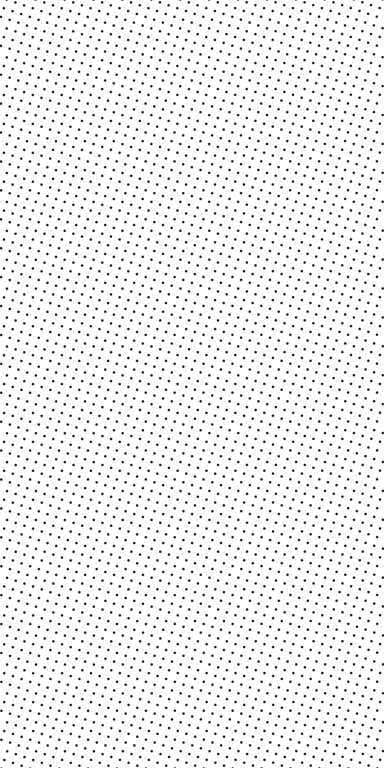
Reproduce this pattern procedurally as a Shadertoy shader.

```glsl
// Fine grid of small dark dots on white, tilted clockwise.

mat2 rotation(float angle) {
    float c = cos(angle), s = sin(angle);
    return mat2(c, s, -s, c);
}

void mainImage(out vec4 fragColor, in vec2 fragCoord) {
    // Forty-two dot spacings span the canvas width
    float cellsPerPixel = 42.0 / iResolution.x;
    vec2 grid = rotation(radians(18.4)) * (fragCoord - 0.5 * iResolution.xy) * cellsPerPixel;

    // Signed distance to the dot in this cell
    vec2 cell = fract(grid) - 0.5;
    float dotDistance = length(cell) - 0.13;

    // Edge softened over about a pixel and a half
    float ink = 1.0 - smoothstep(-0.8, 0.8, dotDistance / cellsPerPixel);
    fragColor = vec4(mix(vec3(1.0), vec3(0.05), ink), 1.0);
}
```
